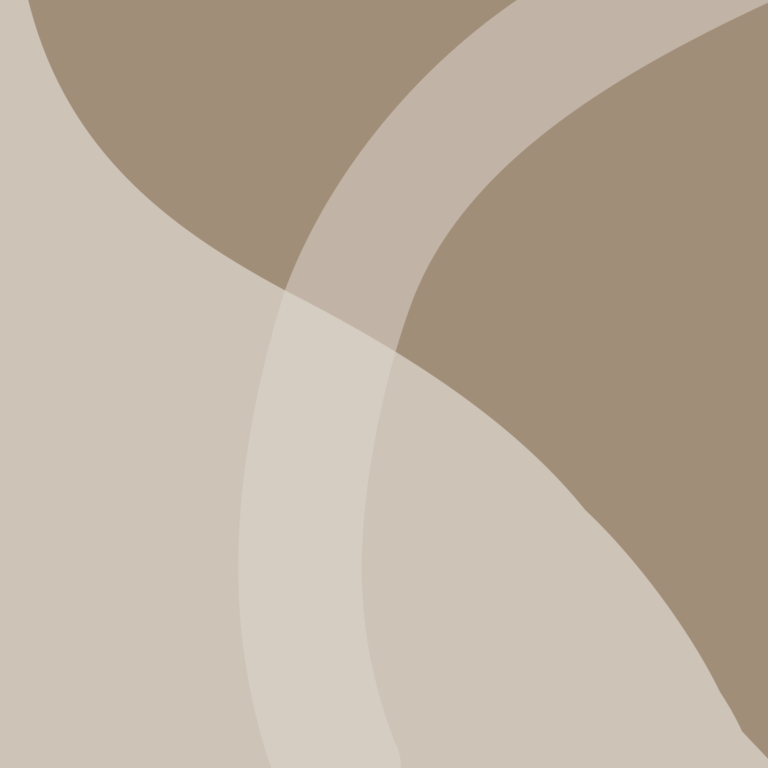
This background is drawn by a three.js fragment shader. Its source:

```glsl
varying vec2 vUv;

const vec3 TAUPE = vec3(0.631, 0.557, 0.475);
const vec3 SAND = vec3(0.804, 0.765, 0.718);
const vec3 VEIL = vec3(0.862, 0.830, 0.798);
const float VEIL_OPACITY = 0.545;
const float EDGE_SOFTNESS = 0.0012;

vec2 bezier(vec2 a, vec2 b, vec2 c, vec2 d, float t) {
  float s = 1.0 - t;
  return s * s * s * a + 3.0 * s * s * t * b + 3.0 * s * t * t * c + t * t * t * d;
}

vec2 bezierTangent(vec2 a, vec2 b, vec2 c, vec2 d, float t) {
  float s = 1.0 - t;
  return s * s * (b - a) + 2.0 * s * t * (c - b) + t * t * (d - c);
}

// Approximate signed distance above a curve whose x rises steadily
float heightAbove(vec2 p, vec2 a, vec2 b, vec2 c, vec2 d) {
  float low = 0.0;
  float high = 1.0;
  for (int i = 0; i < 18; i++) {
    float mid = 0.5 * (low + high);
    if (bezier(a, b, c, d, mid).x < p.x) low = mid;
    else high = mid;
  }
  float t = 0.5 * (low + high);
  vec2 tangent = bezierTangent(a, b, c, d, t);
  return (p.y - bezier(a, b, c, d, t).y) * tangent.x / max(length(tangent), 0.0001);
}

// Sweeping border between the sand and taupe fields
float borderDistance(vec2 p) {
  vec2 k1 = vec2(0.371, 0.622);
  vec2 k2 = vec2(0.762, 0.336);
  vec2 k3 = vec2(0.9375, 0.099);
  vec2 k4 = vec2(0.966, 0.048);
  if (p.x < k1.x) return heightAbove(p, vec2(0.031, 1.026), vec2(0.074, 0.811), vec2(0.215, 0.706), k1);
  if (p.x < k2.x) return heightAbove(p, k1, vec2(0.514, 0.549), vec2(0.664, 0.458), k2);
  if (p.x < k3.x) return heightAbove(p, k2, vec2(0.827, 0.275), vec2(0.898, 0.180), k3);
  if (p.x < k4.x) return heightAbove(p, k3, vec2(0.948, 0.083), vec2(0.958, 0.066), k4);
  return heightAbove(p, k4, vec2(0.977, 0.036), vec2(0.990, 0.023), vec2(1.0, 0.012));
}

// Band edges take swapped axes: x runs up the canvas, y runs across
float outerDistance(vec2 q) {
  vec2 k1 = vec2(0.260, 0.310);
  vec2 k2 = vec2(0.622, 0.371);
  if (q.x < k1.x) return heightAbove(q, vec2(0.0, 0.353), vec2(0.076, 0.327), vec2(0.167, 0.310), k1);
  if (q.x < k2.x) return heightAbove(q, k1, vec2(0.382, 0.310), vec2(0.512, 0.336), k2);
  return heightAbove(q, k2, vec2(0.746, 0.417), vec2(0.893, 0.517), vec2(1.0, 0.673));
}

float innerDistance(vec2 q) {
  vec2 k1 = vec2(0.034, 0.514);
  vec2 k2 = vec2(0.260, 0.471);
  vec2 k3 = vec2(0.616, 0.540);
  if (q.x < k1.x) return heightAbove(q, vec2(0.0, 0.522), vec2(0.013, 0.522), vec2(0.023, 0.520), k1);
  if (q.x < k2.x) return heightAbove(q, k1, vec2(0.102, 0.488), vec2(0.177, 0.471), k2);
  if (q.x < k3.x) return heightAbove(q, k2, vec2(0.375, 0.471), vec2(0.525, 0.504), k3);
  return heightAbove(q, k3, vec2(0.786, 0.609), vec2(0.902, 0.794), vec2(1.002, 1.012));
}

float coverage(float signedDistance) {
  return smoothstep(-EDGE_SOFTNESS, EDGE_SOFTNESS, signedDistance);
}

void main() {
  // Two flat fields
  vec3 color = mix(SAND, TAUPE, coverage(borderDistance(vUv)));

  // Translucent curved band
  float band = coverage(min(outerDistance(vUv.yx), -innerDistance(vUv.yx)));
  color = mix(color, VEIL, VEIL_OPACITY * band);

  gl_FragColor = vec4(color, 1.0);
}
```
